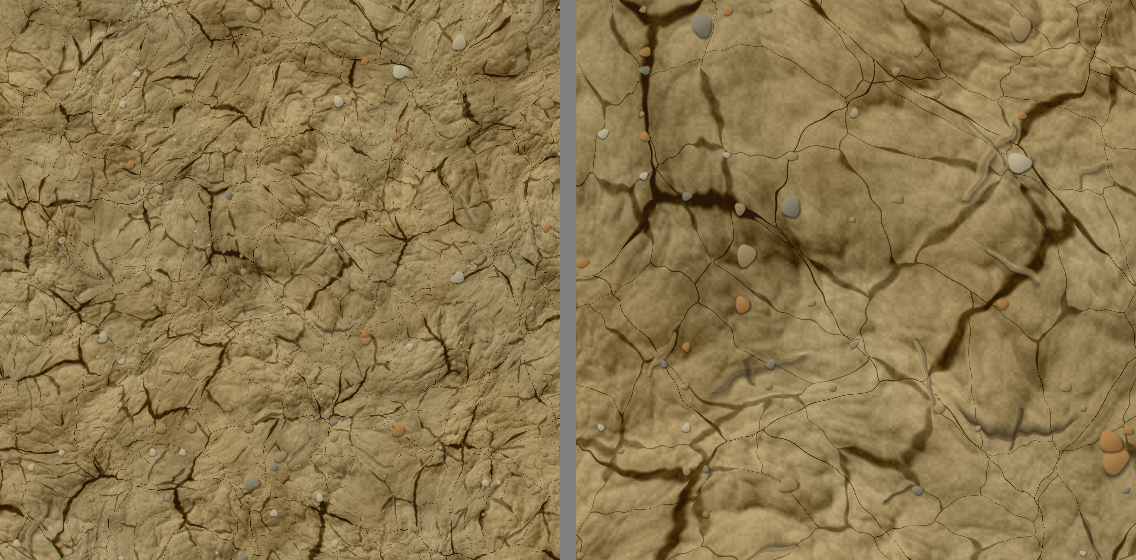
Left: the whole. Right: its middle third, enlarged.
A WebGL 2 fragment shader for this texture:

```glsl
#version 300 es
precision highp float;
// Dry, cracked clay soil with crumbs, scattered pebbles and bits of straw.
uniform vec2 u_resolution;
out vec4 fragColor;

const vec2 LIGHT = vec2(-0.5, 0.866);

vec2 hash2(vec2 p) {
  vec3 q = fract(p.xyx * vec3(0.1031, 0.1030, 0.0973));
  q += dot(q, q.yzx + 33.33);
  return fract((q.xx + q.yz) * q.zy);
}

mat2 rotation(float a) {
  return mat2(cos(a), sin(a), -sin(a), cos(a));
}

// Cellular noise: x = distance to the nearest point, y = distance to the cell border.
vec2 cells(vec2 p) {
  vec2 id = floor(p), f = fract(p), near = vec2(9.0), second = vec2(9.0);
  for (int j = -1; j <= 1; j++)
    for (int i = -1; i <= 1; i++) {
      vec2 o = vec2(i, j);
      vec2 r = o + hash2(id + o) - f;
      if (dot(r, r) < dot(near, near)) { second = near; near = r; }
      else if (dot(r, r) < dot(second, second)) second = r;
    }
  return vec2(length(near), dot(0.5 * (near + second), normalize(second - near)));
}

// Layered sines that make straight borders ragged.
vec2 warp(vec2 p) {
  float freq = 11.0, amp = 0.022;
  for (int i = 0; i < 6; i++) {
    p += amp * sin(freq * (rotation(float(i) * 1.9) * p).yx + float(i) * 2.3);
    freq *= 2.1;
    amp *= 0.5;
  }
  return p;
}

// Broad uneven patches, roughly -1 to 1.
float patches(vec2 p) {
  float sum = 0.0;
  for (int i = 0; i < 5; i++) {
    p = rotation(0.9) * p * 1.35 + 3.1;
    sum += sin(p.x + 1.7 * sin(p.y));
  }
  return sum / 3.0;
}

// Clods and crumbs, from large to fine.
float height(vec2 p) {
  float sum = 0.0, amp = 0.5, freq = 7.0;
  for (int i = 0; i < 5; i++) {
    p = rotation(1.1) * p + 0.37;
    float d = cells(p * freq).x;
    sum += amp * (1.0 - d * d);
    freq *= 2.1;
    amp *= 0.52;
  }
  return sum;
}

float crack(vec2 p, float scale, float width) {
  width = max(width, 0.0004);
  return 1.0 - smoothstep(0.25 * width, width, cells(p * scale).y / scale);
}

void addStraw(inout vec3 col, vec2 p, float scale, float share) {
  vec2 g = p * scale, id = floor(g);
  vec2 a = hash2(id + scale), b = hash2(id + scale + 57.0);
  if (a.x > share) return;
  vec2 q = rotation(a.y * 6.28) * (fract(g) - 0.5 - (b - 0.5) * 0.15);
  q.y += (b.x - 0.5) * q.x * q.x;
  float thick = mix(0.012, 0.05, b.y * b.y) * (1.0 - 1.2 * abs(q.x));
  float d = length(vec2(max(abs(q.x) - mix(0.15, 0.33, b.x), 0.0), q.y)) - thick;
  float aa = scale / u_resolution.y;
  vec3 tint = mix(vec3(0.30, 0.23, 0.13), vec3(0.65, 0.56, 0.39), smoothstep(0.15, 0.5, b.y));
  tint += 0.04 * sin(q.y * 190.0 + 2.0 * sin(q.x * 17.0));
  col *= 1.0 - 0.35 * smoothstep(0.035, 0.0, d) * step(q.y, 0.0);
  col = mix(col, tint, 0.65 * smoothstep(aa, -aa, d));
}

void addStones(inout vec3 col, vec2 p, float scale, float share) {
  vec2 g = p * scale, id = floor(g);
  vec2 a = hash2(id + scale), b = hash2(id + scale + 91.0);
  if (a.x > share) return;
  vec2 off = fract(g) - 0.5 - (b - 0.5) * 0.2;
  vec2 q = rotation(a.y * 6.28) * off * vec2(1.0, 1.25);
  float r = mix(0.13, 0.29, b.x);
  float d = length(q) - r * (1.0 + 0.1 * sin(3.0 * atan(q.y, q.x) + b.y * 9.0));
  float aa = scale / u_resolution.y, lit = dot(off, LIGHT) / r;
  vec3 tint = mix(vec3(0.65, 0.47, 0.25), vec3(0.61, 0.53, 0.37), smoothstep(0.2, 0.4, b.y));
  tint = mix(tint, vec3(0.72, 0.69, 0.57), smoothstep(0.68, 0.78, b.y));
  tint = mix(tint, vec3(0.50, 0.48, 0.41), smoothstep(0.88, 0.92, b.y));
  col *= 1.0 - 0.5 * smoothstep(0.09, 0.0, d) * smoothstep(0.4, -0.6, lit);
  col = mix(col, tint + 0.08 * lit, 0.88 * smoothstep(aa, -aa, d));
}

void main() {
  vec2 p = gl_FragCoord.xy / u_resolution.y;
  vec2 w = warp(p);
  float rough = smoothstep(-0.8, 0.9, patches(p * 9.0));

  // Relief lit from the upper left, darker in the hollows.
  float h = height(w);
  float slope = h - height(w + LIGHT * 0.004);
  float tone = slope * mix(1.5, 3.2, rough) * (slope < 0.0 ? 1.25 : 0.8);
  tone += 0.3 * (h - 0.77) + 0.02 * patches(p * 17.0 + 5.0);
  tone += 0.05 * (hash2(floor(p * 512.0)).x - 0.5);

  // Broken cracks, wide and fine, with soft shaded lips.
  float open = patches(p * 13.0 + 8.0);
  float wide = crack(w, 8.0, 0.0055 * smoothstep(-0.1, 0.9, open));
  float fine = crack(w + 0.4, 19.0, 0.0038 * smoothstep(0.0, 0.8, patches(p * 23.0)));
  float lip = crack(w, 8.0, 0.015) * smoothstep(-0.1, 0.9, open);
  tone -= 0.33 * wide + 0.22 * fine * (1.0 - wide) + 0.05 * lip;

  vec3 col = vec3(0.585, 0.505, 0.335) + clamp(tone, -0.42, 0.13) * vec3(1.0, 1.0, 0.92);
  col += 0.012 * patches(p * 6.0 + 2.0) * vec3(1.0, 0.0, -0.6);

  addStraw(col, w, 8.0, 0.4);
  addStraw(col, w + 0.53, 15.0, 0.3);
  addStones(col, p, 19.0, 0.06);
  addStones(col, p + 0.31, 37.0, 0.06);
  addStones(col, p + 0.17, 80.0, 0.05);
  fragColor = vec4(max(col, vec3(0.12, 0.08, 0.03)), 1.0);
}
```
